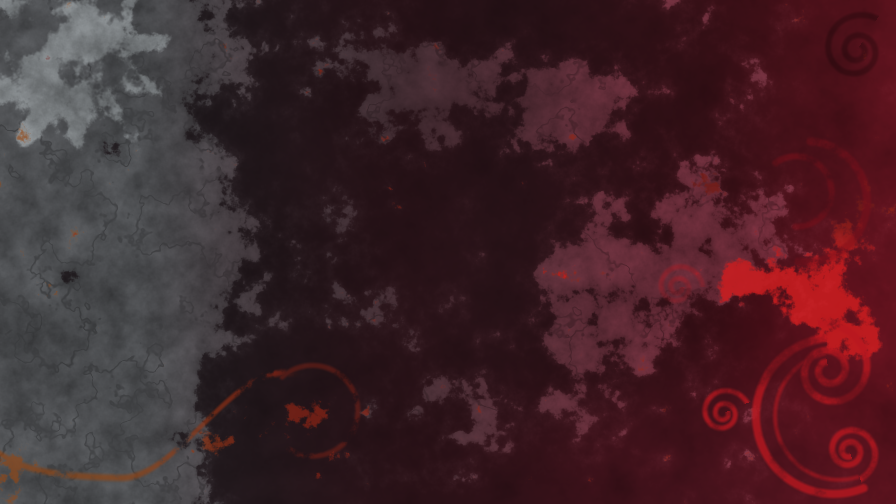
This background is drawn by a Shadertoy shader. Its source:

```glsl
// A weathered wall: grey plaster on the left fades into dark crimson on the right.
// Noise thresholded by soft coverage blobs peels the plaster; polar curves and
// arcs draw the glowing scrolls, and eroded blobs make the paint splashes.

const float TAU = 6.2831853;

float hash(vec2 p) {
    vec3 q = fract(p.xyx * .1031);
    q += dot(q, q.yzx + 33.33);
    return fract((q.x + q.y) * q.z);
}

float noise(vec2 p) {
    vec2 i = floor(p), f = fract(p);
    f = f * f * (3. - 2. * f);
    return mix(mix(hash(i), hash(i + vec2(1, 0)), f.x),
               mix(hash(i + vec2(0, 1)), hash(i + 1.), f.x), f.y);
}

// Layered noise, stretched to a strong contrast around 0.5
float fbm(vec2 p) {
    float sum = 0., amp = .5;
    for (int i = 0; i < 5; i++) {
        sum += amp * (noise(p) - .5);
        p = mat2(1.6, 1.2, -1.2, 1.6) * p + 17.3;
        amp *= .62;
    }
    return .5 + 1.4 * sum;
}

// Soft elliptical spot: centre in xy, size in zw
float blob(vec2 p, vec4 spot) {
    p = (p - spot.xy) / spot.zw;
    return exp(-dot(p, p));
}

// Anti-aliased stroke from a distance
float stroke(float d, float halfWidth) {
    return 1. - smoothstep(halfWidth - .004, halfWidth + .004, d);
}

// Distance to an arc centred on the direction "facing"
float arcDist(vec2 p, vec2 center, float radius, float facing, float halfAngle) {
    p -= center;
    float a = mod(atan(p.y, p.x) - facing + TAU * .5, TAU) - TAU * .5;
    a = clamp(a, -halfAngle, halfAngle) + facing;
    return length(p - radius * vec2(cos(a), sin(a)));
}

// Distance to a spiral that shrinks inward over two turns
float spiralDist(vec2 p, vec2 center, float radius, float start, float spin) {
    p -= center;
    float turn = fract((atan(p.y, p.x) - start) * spin / TAU), d = 1.;
    for (int i = 0; i < 2; i++)
        d = min(d, abs(length(p) - radius * exp(-.85 * (turn + float(i)))));
    return d;
}

void mainImage(out vec4 fragColor, in vec2 fragCoord) {
    vec2 p = fragCoord / iResolution.xy * vec2(1.7778, 1);
    float coarse = fbm(p * 6. + 3.), fine = fbm(p * 22. + 40.);
    float grain = mix(coarse, fine, .5);

    // Dark wall, redder toward the right edge
    vec3 col = mix(vec3(.125, .1, .115), vec3(.15, .068, .088), smoothstep(.3, .85, p.x));
    col = mix(col, vec3(.21, .06, .085), smoothstep(.95, 1.5, p.x));
    col = mix(col, vec3(.35, .07, .11), smoothstep(1.4, 1.85, p.x + .15 * abs(p.y - .5)));
    col = mix(col, vec3(.28, .07, .11), .7 * blob(p, vec4(1.35, .05, .4, .2)));
    col *= .78 + .28 * coarse + .14 * fine;

    // Plaster coverage: solid left side plus scattered patches
    float cover = 1.15 * (1. - smoothstep(.22, .62, p.x));
    cover += .55 * blob(p, vec4(.57, .48, .2, .17));
    cover += .68 * blob(p, vec4(1.14, .79, .13, .1));
    cover += .48 * blob(p, vec4(.86, .82, .25, .13));
    cover += .9 * blob(p, vec4(1.4, .48, .2, .22));
    cover += .6 * blob(p, vec4(1.17, .34, .12, .17));
    cover += .42 * blob(p, vec4(.85, .15, .25, .16));
    cover += .42 * blob(p, vec4(1.46, .93, .17, .12));
    cover += .3 * blob(p, vec4(.6, .85, .3, .2));
    cover -= .6 * blob(p, vec4(.22, .7, .09, .04));
    cover -= .65 * blob(p, vec4(.04, .46, .11, .03));
    cover -= .4 * blob(p, vec4(.5, .08, .18, .14));
    cover -= .3 * blob(p, vec4(.52, .73, .13, .12));
    float plaster = .7 * smoothstep(0., .1, grain - .85 + .7 * cover)
                  + .3 * smoothstep(-.2, .2, grain - .85 + .7 * cover);
    vec3 plasterCol = mix(vec3(.31, .32, .33), vec3(.29, .24, .26), smoothstep(.25, .6, p.x));
    plasterCol = mix(plasterCol, vec3(.41, .18, .23), smoothstep(.6, 1.35, p.x));
    plasterCol *= .68 + .4 * fine + .2 * coarse;
    float crack = 1. - smoothstep(0., .05, abs(fbm(p * 9. + 80.) - .5));
    plasterCol *= 1. - .3 * crack * fine;
    col = mix(col, plasterCol, plaster * (.9 - .4 * blob(p, vec4(.85, .6, .3, .6))));

    // Pale spiky splash in the upper left
    vec2 q = p - vec2(.15, .89);
    float spikes = pow(abs(sin(atan(q.y, q.x) * 5.5 + .6)), 4.);
    float edge = .11 + .07 * spikes + .14 * (grain - .5) - length(q * vec2(.9, 1));
    float splash = smoothstep(-.01, .02, edge) * smoothstep(.25, .5, fbm(p * 14. + 9.));
    col = mix(col, vec3(.53, .55, .56) * (.75 + .4 * fine), .8 * splash);

    // Orange vine rising from the lower left into a worn ring
    float vineY = .05 + .21 * smoothstep(.24, .56, p.x) + .05 * exp(-p.x * 14.);
    float vine = stroke(abs(p.y - vineY) * .8, .005) * (1. - smoothstep(.54, .6, p.x));
    vine = max(vine, .6 * stroke(arcDist(p, vec2(.62, .185), .09, .1, 2.2), .005));
    float ember = blob(p, vec4(.61, .17, .09, .07)) + .8 * blob(p, vec4(.42, .12, .06, .025));
    ember += blob(p, vec4(.03, .05, .04, .04));
    vine = max(vine * smoothstep(.2, .55, fine), smoothstep(0., .2, fine - .95 + .55 * ember));
    col = mix(col, mix(vec3(.56, .27, .08), vec3(.56, .14, .08), smoothstep(.2, .6, p.x)), .68 * vine);

    // Red splash and its warm halo
    float heat = blob(p, vec4(1.5, .43, .16, .08)) + .65 * blob(p, vec4(1.44, .62, .09, .07));
    heat += .65 * blob(p, vec4(1.68, .34, .1, .08)) + .55 * blob(p, vec4(1.69, .62, .07, .17));
    col += vec3(.07, 0, .01) * blob(p, vec4(1.6, .36, .2, .25));
    float paint = smoothstep(0., .14, grain - .92 + .68 * heat);
    col = mix(col, mix(vec3(.8, .11, .12), vec3(.45, .11, .09), smoothstep(.46, .6, p.y)), .85 * paint);

    // Scrolls: bright below, faint above
    float scroll = stroke(arcDist(p, vec2(1.655, .175), .155, 3.4, 1.7), .008);
    scroll = max(scroll, .7 * stroke(arcDist(p, vec2(1.665, .175), .127, 3.4, 1.6), .004));
    scroll = max(scroll, stroke(spiralDist(p, vec2(1.645, .265), .095, 1.8, -1.), .007));
    scroll = max(scroll, stroke(spiralDist(p, vec2(1.685, .105), .06, -1.2, 1.), .006));
    scroll = max(scroll, stroke(spiralDist(p, vec2(1.435, .18), .052, .4, 1.), .005));
    scroll = max(scroll, .5 * stroke(spiralDist(p, vec2(1.345, .43), .05, 0., 1.), .005));
    col = mix(col, vec3(.72, .09, .12), scroll * (.3 + .5 * smoothstep(.25, .65, grain)));
    float faint = stroke(arcDist(p, vec2(1.6, .6), .12, -.1, 1.6), .008);
    faint = max(faint, stroke(arcDist(p, vec2(1.58, .62), .07, .3, 1.9), .006));
    col = mix(col, vec3(.5, .06, .1), .5 * faint * smoothstep(.2, .6, grain));
    col *= 1. - .25 * stroke(spiralDist(p, vec2(1.7, .9), .075, 1., 1.), .006);

    fragColor = vec4(col, 1);
}
```
